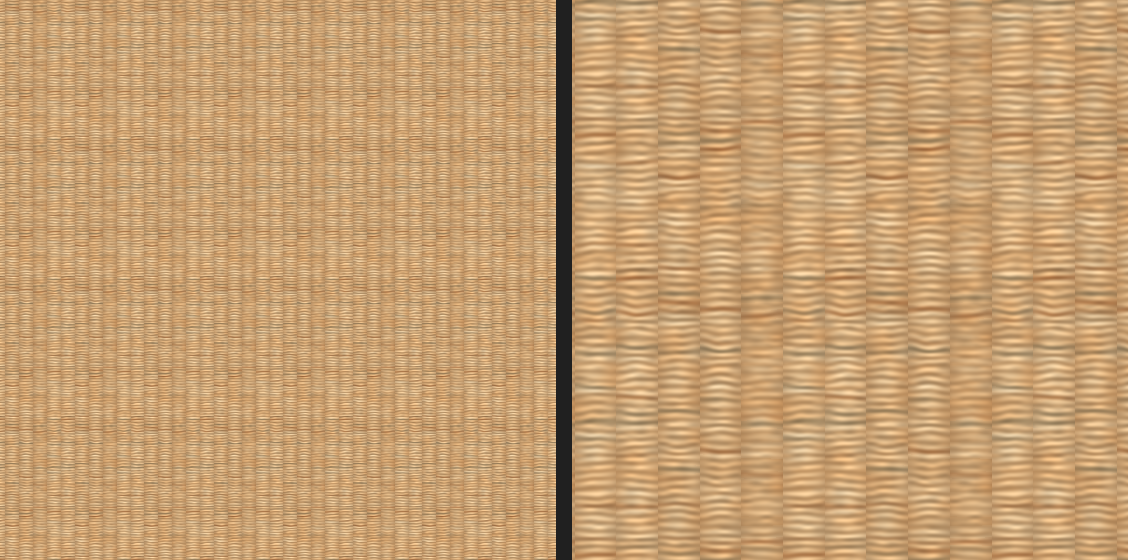
Left: the whole. Right: its middle third, enlarged.
Give the GLSL for this texture, as a Shadertoy shader.

```glsl
// Woven straw matting: fine horizontal reeds bound into narrow vertical ribs.

const float TAU = 6.2831853;

float hash(vec2 p) {
    return fract(sin(dot(p, vec2(127.1, 311.7))) * 43758.5453);
}

// Value noise that wraps after a whole number of cells
float wrapNoise(vec2 p, vec2 period) {
    vec2 i = floor(p), f = fract(p);
    f = f * f * (3.0 - 2.0 * f);
    vec2 a = mod(i, period), b = mod(i + 1.0, period);
    return mix(mix(hash(a), hash(vec2(b.x, a.y)), f.x),
               mix(hash(vec2(a.x, b.y)), hash(b), f.x), f.y);
}

void mainImage(out vec4 fragColor, in vec2 fragCoord) {
    // Eight by four identical patches, each five ribs wide and 50 reeds tall
    vec2 patchUV = fragCoord / iResolution.xy * vec2(8.0, 4.0);
    vec2 weave = patchUV * vec2(5.0, 50.0) - vec2(0.395, 0.0);
    float rib = mod(floor(weave.x), 5.0);
    float across = fract(weave.x);

    // Reeds waver along their length and shift from rib to rib
    weave.y += 0.5 * (wrapNoise(vec2(weave.x * 2.0, patchUV.y * 25.0), vec2(10.0, 25.0)) - 0.5);
    weave.y += 0.7 * (hash(vec2(rib, 71.0)) - 0.5);
    float reed = mod(floor(weave.y), 50.0);
    float gapId = mod(floor(weave.y + 0.5), 50.0);

    // Ribs: one flat and dull, two pale, two in between
    float dull = 1.0 - step(0.5, abs(rib - 2.0));
    float pale = step(2.5, rib);
    float bulge = 0.5 - 0.5 * cos(TAU * across);
    bulge = sqrt(bulge);

    // Reed colour varies from rib to rib, and less so by row
    float tone = mix(hash(vec2(reed, 13.0)), hash(vec2(reed, rib + 29.0)), 0.65);
    vec3 straw = mix(vec3(0.88, 0.70, 0.49), vec3(0.95, 0.82, 0.64), tone);

    // Gaps between reeds: mostly tan, a few deep rust or grey-brown
    float depth = mix(hash(vec2(gapId, 47.0)), hash(vec2(gapId, rib + 83.0)), 0.6);
    vec3 shade = mix(vec3(0.60, 0.38, 0.21), vec3(0.52, 0.45, 0.33),
                     smoothstep(0.35, 0.65, hash(vec2(gapId, rib + 5.0))));
    vec3 gap = mix(vec3(0.71, 0.555, 0.38), shade, 0.7 * smoothstep(0.5, 0.9, depth));

    // Rounded reed profile, flatter between ribs and fading below pixel size
    float profile = 0.5 - 0.5 * cos(TAU * weave.y);
    float rowsPerPixel = 200.0 / iResolution.y;
    float contrast = (1.0 - 0.35 * dull) * mix(0.4, 1.0, bulge)
                   * (1.0 - smoothstep(0.45, 0.9, rowsPerPixel));
    vec3 color = mix(gap, straw, mix(0.5, profile, contrast));

    // Soft shadow between ribs, pale ribs lifted
    color *= mix(vec3(0.91, 0.885, 0.86), vec3(1.015), bulge) * (1.0 + 0.022 * pale - 0.012 * dull);

    // Hue drifts between warm orange and dry grey-yellow
    float dryness = wrapNoise(patchUV * vec2(10.0, 25.0) + 0.37, vec2(10.0, 25.0)) + 0.15 * (pale - dull);
    color *= mix(vec3(1.01, 0.97, 0.92), vec3(0.99, 1.03, 1.08), dryness);

    // Short fibre streaks along the reeds
    float grain = wrapNoise(patchUV * vec2(20.0, 110.0), vec2(20.0, 110.0));
    color *= 1.0 + 0.16 * (grain - 0.5);

    fragColor = vec4(color, 1.0);
}
```
